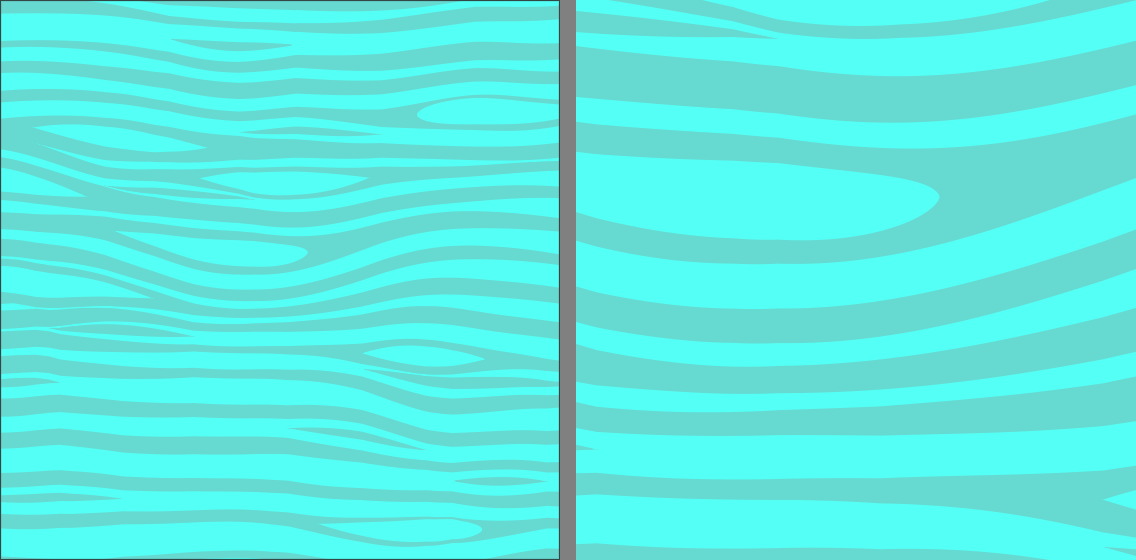
Left: the whole. Right: its middle third, enlarged.
A Shadertoy shader for this texture:

```glsl
// Flat cartoon wood grain: wavy horizontal bands on bright cyan, thin dark frame.
// Each row is a centre line with a varying width; some rows split around a knot
// eye, some gaps hold a pointed sliver, and both push the nearby rows aside.

#define ROWS 18.0          // bands over the canvas height
#define HALF_WIDTH 0.0114  // mean half thickness of a band
#define SWAY 0.095         // height of the large shared waves
#define WIGGLE 0.010       // height of the small waves of one row
#define EYES 0.58          // share of rows with a knot eye
#define SLIVERS 0.65       // share of gaps with a sliver
#define FRAME 0.002        // thickness of the frame
#define TIP 0.0015         // trims the thin ends of eyes and slivers
#define GAP_COLOR vec3(0.33, 1.00, 0.96)
#define BAND_COLOR vec3(0.40, 0.85, 0.82)
#define FRAME_COLOR vec3(0.20, 0.28, 0.28)

float hash(float a, float b) {
    vec3 p = fract(vec3(a, b, a) * vec3(0.1031, 0.1030, 0.0973));
    p += dot(p, p.yzx + 33.33);
    return fract((p.x + p.y) * p.z);
}

float noise(float x, float y) {
    vec2 cell = floor(vec2(x, y));
    vec2 f = vec2(x, y) - cell;
    f = f * f * (3.0 - 2.0 * f);
    float low = mix(hash(cell.x, cell.y), hash(cell.x + 1.0, cell.y), f.x);
    float high = mix(hash(cell.x, cell.y + 1.0), hash(cell.x + 1.0, cell.y + 1.0), f.x);
    return mix(low, high, f.y);
}

// Knot eye of a row at x: (swelling of the band, half height of its hole)
vec2 eye(float row, float x) {
    if (hash(row, 11.0) > EYES) return vec2(0.0, -0.02);
    float middle = fract(row * 0.618 + 0.25 * hash(row, 12.0)) * 1.1 - 0.05;
    float reach = mix(0.08, 0.2, hash(row, 13.0));
    float height = 0.008 + 0.07 * reach + 0.004 * hash(row, 14.0);
    float side = hash(row, 15.0) < 0.5 ? -1.0 : 1.0;
    bool blunt = hash(row, 16.0) < 0.5;

    float u = side * (x - middle) / reach;
    float start = max(1.0 + u, 0.0);
    float profile = (blunt ? sqrt(start) : start) * max(1.0 - u, 0.0);
    float v = blunt ? u + 0.2 : u;
    float hole = height * profile - TIP - 0.05 * max(abs(u) - 1.0, 0.0);
    return vec2(height * exp(-0.9 * v * v), hole);
}

// Half thickness of the sliver above a row, negative past its tips
float sliver(float row, float x) {
    if (hash(row, 21.0) > SLIVERS) return -0.02;
    float middle = fract(row * 0.618 + 0.5 + 0.3 * hash(row, 22.0)) * 1.2 - 0.1;
    float reach = mix(0.09, 0.24, hash(row, 23.0));
    float height = 0.004 + 0.025 * reach + 0.004 * hash(row, 24.0);
    float u = (x - middle) / reach;
    return height * max(1.0 - u * u, 0.0) - TIP - 0.05 * max(abs(u) - 1.0, 0.0);
}

// Height of the centre line of a row
float centreLine(float row, float x) {
    float y = (row + 0.5 + 0.3 * (hash(row, 31.0) - 0.5)) / ROWS;
    y += SWAY * (noise(x * 2.2 + 5.0, row * 0.2 + 9.0) - 0.5);
    y += WIGGLE * (noise(x * 5.0, row * 0.6 + 40.0) - 0.5);
    for (float j = -4.0; j <= 4.0; j++) {
        float fade = 0.9 * exp(-0.35 * max(abs(j) - 1.0, 0.0));
        y -= sign(j) * fade * eye(row + j, x).x;
        y -= sign(j + 0.5) * fade * max(sliver(row + j, x), 0.0);
    }
    return y;
}

// Signed height distance to the grain, negative inside a band
float grain(vec2 p) {
    float nearest = 1.0;
    float first = floor(p.y * ROWS) - 4.0;
    float below = centreLine(first - 1.0, p.x);
    for (float i = 0.0; i <= 8.0; i++) {
        float row = first + i;
        float centre = centreLine(row, p.x);

        // Band with its hole
        vec2 knot = eye(row, p.x);
        float halfWidth = HALF_WIDTH * (0.5 + noise(p.x * 2.5, row * 7.0 + 70.0));
        float shift = 0.005 * (hash(row, 41.0) - 0.5);
        float band = abs(p.y - centre) - halfWidth - knot.x;
        float ring = max(band, knot.y - abs(p.y - centre - shift));

        // Sliver in the gap beneath
        float place = mix(0.42, 0.58, hash(row, 42.0));
        float thin = abs(p.y - mix(below, centre, place)) - sliver(row - 1.0, p.x);

        nearest = min(nearest, min(ring, thin));
        below = centre;
    }
    return nearest;
}

void mainImage(out vec4 fragColor, in vec2 fragCoord) {
    vec2 p = fragCoord / iResolution.xy;
    float pixel = 1.0 / iResolution.y;

    // Bands, smoothed over one pixel along the slope
    float d = grain(p);
    float slope = max(length(vec2(dFdx(d), dFdy(d))), 0.5 * pixel);
    vec3 color = mix(GAP_COLOR, BAND_COLOR, clamp(0.5 - d / slope, 0.0, 1.0));

    // Frame
    vec2 edge = min(p, 1.0 - p);
    float inset = min(edge.x, edge.y) - FRAME;
    color = mix(color, FRAME_COLOR, clamp(0.5 - inset / pixel, 0.0, 1.0));
    fragColor = vec4(color, 1.0);
}
```
